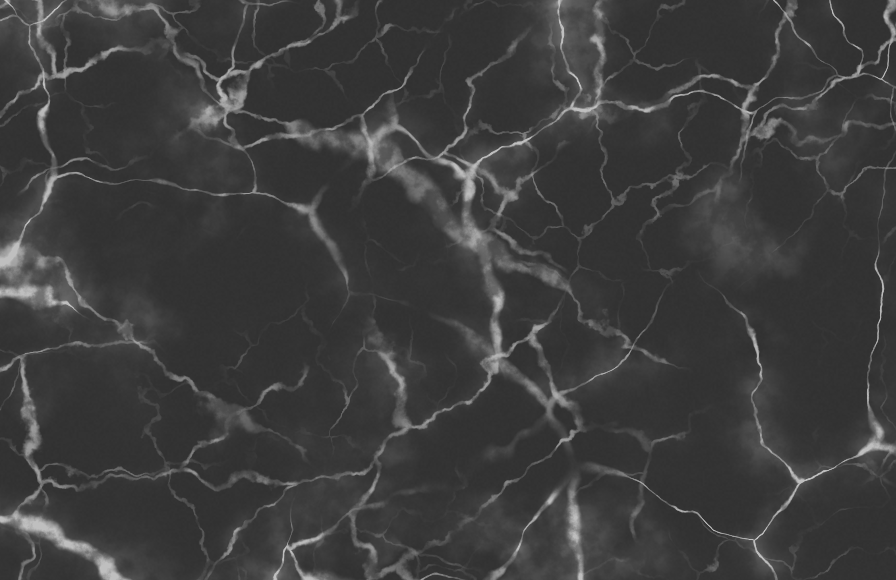
Reproduce this texture procedurally as a WebGL 1 fragment shader.

```glsl
precision highp float;
// Dark polished marble: charcoal stone crossed by pale, crumbly veins.
// Veins are borders of warped Voronoi cells at three scales, joined by broad
// diagonal ribbons; noise fades, thickens and breaks them, and adds haze.

uniform vec2 u_resolution;

#define STONE 0.197
#define VEIN_GAIN 0.48
#define HAZE_GAIN 0.15
#define WARP 0.34
#define JITTER 0.022
#define MAIN_CELLS 2.7
#define FINE_CELLS 4.6
#define HAIR_CELLS 7.5
#define RIBBON_SPACING 0.5
#define RIBBON_WIDTH 0.034
#define GRAIN 0.012

float hash(vec2 p) {
  vec3 q = fract(p.xyx * 0.1031);
  q += dot(q, q.yzx + 33.33);
  return fract((q.x + q.y) * q.z);
}

vec2 hash2(vec2 p) {
  return vec2(hash(p), hash(p + 57.3));
}

float noise(vec2 p) {
  vec2 i = floor(p), f = fract(p);
  f = f * f * (3.0 - 2.0 * f);
  float low = mix(hash(i), hash(i + vec2(1.0, 0.0)), f.x);
  float high = mix(hash(i + vec2(0.0, 1.0)), hash(i + 1.0), f.x);
  return mix(low, high, f.y);
}

float fbm(vec2 p) {
  float sum = 0.0, amp = 0.516;
  for (int i = 0; i < 5; i++) {
    sum += amp * noise(p);
    p = mat2(1.6, 1.2, -1.2, 1.6) * p + 17.0;
    amp *= 0.5;
  }
  return sum;
}

vec2 fbm2(vec2 p) {
  return vec2(fbm(p), fbm(p + 41.7)) - 0.5;
}

// Distance to the nearest border between Voronoi cells
float crackDistance(vec2 p) {
  vec2 cell = floor(p), f = fract(p), nearest = vec2(0.0);
  float best = 8.0, border = 8.0;
  for (int y = -1; y <= 1; y++)
    for (int x = -1; x <= 1; x++) {
      vec2 g = vec2(float(x), float(y));
      vec2 r = g + hash2(cell + g) - f;
      if (dot(r, r) < best) { best = dot(r, r); nearest = r; }
    }
  for (int y = -2; y <= 2; y++)
    for (int x = -2; x <= 2; x++) {
      vec2 g = vec2(float(x), float(y));
      vec2 r = g + hash2(cell + g) - f;
      vec2 gap = r - nearest;
      if (dot(gap, gap) > 0.0001)
        border = min(border, dot(0.5 * (nearest + r), normalize(gap)));
    }
  return border;
}

// Soft-edged stroke, never thinner than a pixel
float stroke(float d, float width) {
  float w = max(width, 1.2 / u_resolution.y);
  return 1.0 - smoothstep(w * 0.15, w, d);
}

void main() {
  vec2 p = gl_FragCoord.xy / u_resolution.y;
  vec2 jitter = JITTER * fbm2(p * 22.0);
  vec2 q = p + WARP * fbm2(p * 2.3 + 5.0) + jitter;

  // Mottling shared by veins and haze
  float crumble = smoothstep(0.28, 0.72, fbm(p * 42.0));
  float cloud = fbm(p * 9.0 + 3.0);
  float swell = fbm(p * 5.0 + 71.0);

  // Main vein network with a smoky halo
  float d = crackDistance(q * MAIN_CELLS + 11.0) / MAIN_CELLS;
  float presence = smoothstep(0.38, 0.62, fbm(p * 3.2 + 29.0));
  float width = 0.003 + 0.020 * smoothstep(0.42, 0.75, swell);
  float mainVein = presence * stroke(d, width) * (0.35 + 0.75 * crumble);
  float halo = presence * exp(-d / 0.026) * smoothstep(0.35, 0.7, cloud);

  // Finer cracks, stretched along a rising diagonal
  vec2 s = mat2(0.50, -0.75, 0.36, 1.05) * (q + jitter);
  d = crackDistance(s * FINE_CELLS + 37.0) / FINE_CELLS;
  presence = smoothstep(0.43, 0.66, fbm(p * 3.6 + 83.0));
  float fineVein = presence * stroke(d, 0.0065) * (0.25 + 0.6 * crumble);
  halo += 0.6 * presence * exp(-d / 0.014) * smoothstep(0.4, 0.7, cloud);

  // Faint hairlines
  d = crackDistance((q + 1.5 * jitter) * HAIR_CELLS + 53.0) / HAIR_CELLS;
  presence = smoothstep(0.45, 0.7, fbm(p * 4.0 + 19.0));
  float hairline = presence * stroke(d, 0.0045) * (0.12 + 0.38 * crumble);

  // Broad falling ribbons with ragged edges
  float across = dot(q + jitter, vec2(0.5, 0.86)) - 0.42;
  d = abs(mod(across + 0.5 * RIBBON_SPACING, RIBBON_SPACING) - 0.5 * RIBBON_SPACING);
  presence = smoothstep(0.42, 0.6, fbm(p * 2.1 + 64.0));
  width = RIBBON_WIDTH * (0.15 + 1.6 * smoothstep(0.4, 0.75, swell));
  float ribbon = presence * stroke(d, width) * (0.22 + 0.42 * crumble);
  halo += 0.6 * presence * exp(-d / 0.04) * smoothstep(0.4, 0.7, cloud);

  // Drifting haze over the dark stone
  float drift = smoothstep(0.48, 0.74, fbm(p * 3.0 + 47.0));
  float haze = halo + 0.7 * drift * smoothstep(0.36, 0.72, cloud);
  haze *= 0.55 + 0.6 * crumble;

  float veins = 1.0 - (1.0 - mainVein) * (1.0 - fineVein) * (1.0 - hairline) * (1.0 - ribbon);
  float speckle = GRAIN * (noise(p * 300.0) - 0.5);
  float shade = STONE + speckle + HAZE_GAIN * haze * (1.0 - 0.5 * veins) + VEIN_GAIN * veins;
  gl_FragColor = vec4(vec3(min(shade, 0.75)), 1.0);
}
```
